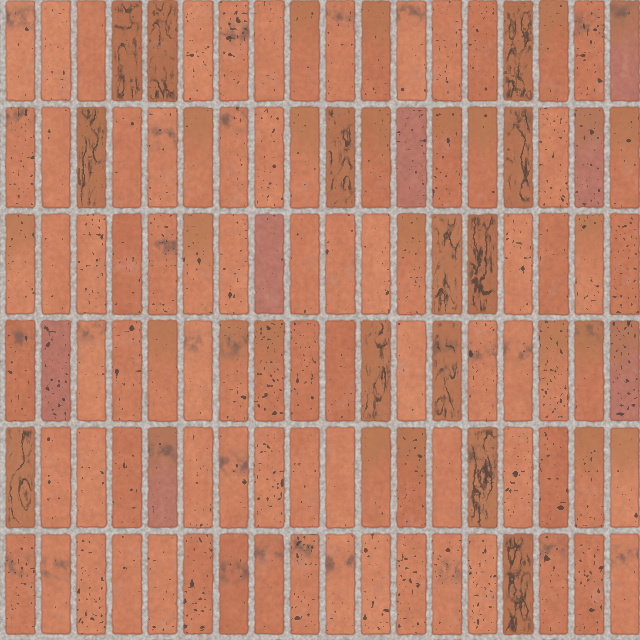
This texture is drawn by a Shadertoy shader. Its source:

```glsl
// Stack-bonded upright terracotta bricks with pits, smudges and scorch marks in pale sandy mortar.

const vec2 GRID = vec2(18.0, 6.0);            // bricks across and down
const vec2 SHIFT = vec2(0.074, 0.023);        // wall offset, in cells
const vec2 HALF_BRICK = vec2(0.0230, 0.0786); // in canvas units
const float CORNER = 0.0045;

const vec3 CLAY_DARK = vec3(0.73, 0.435, 0.325);
const vec3 CLAY_LIGHT = vec3(0.82, 0.535, 0.405);
const vec3 CLAY_MAUVE = vec3(0.70, 0.455, 0.41);
const vec3 CLAY_PINK = vec3(0.77, 0.54, 0.46);
const vec3 CLAY_OCHRE = vec3(0.68, 0.46, 0.32);
const vec3 RIM = vec3(0.66, 0.34, 0.25);
const vec3 SOOT = vec3(0.27, 0.235, 0.225);
const vec3 SMUDGE = vec3(0.46, 0.36, 0.33);
const vec3 MORTAR_DARK = vec3(0.60, 0.56, 0.53);
const vec3 MORTAR_LIGHT = vec3(0.82, 0.795, 0.775);

float hash(vec2 p) {
    vec3 q = fract(vec3(p.xyx) * 0.1031);
    q += dot(q, q.yzx + 33.33);
    return fract((q.x + q.y) * q.z);
}

float cornerSlope(vec2 corner, vec2 period, vec2 offset) {
    float angle = 6.28319 * hash(mod(corner, period));
    return dot(vec2(cos(angle), sin(angle)), offset);
}

// Gradient noise that wraps after freq cells, about -0.7 to 0.7
float noise(vec2 uv, vec2 freq) {
    vec2 p = uv * freq, i = floor(p), f = p - i;
    vec2 w = f * f * f * (f * (f * 6.0 - 15.0) + 10.0);
    vec2 e = vec2(1.0, 0.0);
    float low = mix(cornerSlope(i, freq, f), cornerSlope(i + e, freq, f - e), w.x);
    float high = mix(cornerSlope(i + e.yx, freq, f - e.yx), cornerSlope(i + 1.0, freq, f - 1.0), w.x);
    return mix(low, high, w.y);
}

float fbm(vec2 uv, vec2 freq) {
    float sum = 0.0, amp = 0.6;
    for (int k = 0; k < 4; k++) {
        sum += amp * noise(uv, freq);
        freq *= 2.0;
        amp *= 0.55;
    }
    return sum;
}

float roundedBox(vec2 p, vec2 halfSize, float radius) {
    vec2 q = abs(p) - halfSize + radius;
    return length(max(q, 0.0)) + min(max(q.x, q.y), 0.0) - radius;
}

// 1 for the given share of bricks, otherwise 0
float chosen(vec2 id, float seed, float share) {
    return step(hash(id + seed), share);
}

vec3 mortarColor(vec2 uv, float d) {
    float grain = fbm(uv, vec2(130.0)) + 0.5 * noise(uv, vec2(230.0));
    vec3 col = mix(MORTAR_DARK, MORTAR_LIGHT, clamp(0.62 + 0.75 * grain, 0.0, 1.0));
    return col * mix(0.86, 1.0, smoothstep(0.0, 0.0025, d));
}

vec3 brickColor(vec2 uv, vec2 id, vec2 p, float d) {
    float cloud = fbm(uv, vec2(22.0, 14.0));
    float patches = fbm(uv, vec2(48.0, 40.0));
    float grain = fbm(uv, vec2(120.0));
    float height = p.y / HALF_BRICK.y;

    // Fired clay: tone per brick, then soft blotches
    vec3 col = mix(CLAY_DARK, CLAY_LIGHT, clamp(0.2 + 0.75 * hash(id + 3.0) + 0.45 * cloud, 0.0, 1.0));
    col = mix(col, CLAY_MAUVE, 0.85 * chosen(id, 19.0, 0.06));
    col = mix(col, CLAY_PINK, 0.55 * smoothstep(0.12, 0.5, fbm(uv, vec2(26.0, 20.0))));
    col *= 1.0 + 0.10 * grain + 0.06 * patches;

    // Ochre staining and soft smoky bands in the upper part
    float ochre = chosen(id, 41.0, 0.22) * smoothstep(-0.3, 0.7, height + cloud);
    col = mix(col, CLAY_OCHRE, 0.6 * ochre);
    float bandAt = mix(0.25, 0.9, hash(id + 57.0));
    float band = exp(-pow((height - bandAt) / 0.2, 2.0)) * chosen(id, 73.0, 0.22);
    col = mix(col, SMUDGE, 0.85 * band * smoothstep(-0.2, 0.35, patches));

    // Dark pits, gathered in clusters
    float crowd = 0.16 * hash(id + 89.0) + 0.22 * cloud;
    float pit = smoothstep(0.0, 0.12, noise(uv, vec2(190.0, 165.0)) + crowd - 0.50);
    float chip = smoothstep(0.0, 0.08, noise(uv, vec2(85.0, 75.0)) + crowd - 0.56);
    col = mix(col, SOOT, max(0.65 * pit, 0.75 * chip));

    // Scorched bricks: wandering cracks and streaky soot
    float scorched = chosen(id, 107.0, 0.09);
    float crack = 1.0 - smoothstep(0.02, 0.10, abs(noise(uv, vec2(54.0, 24.0)) + 0.2 * grain));
    float streak = smoothstep(0.02, 0.45, fbm(uv, vec2(110.0, 36.0)) + 0.3 * cloud);
    float reach = smoothstep(0.0, 0.009, -d) * smoothstep(-0.35, 0.2, patches + cloud);
    col = mix(col, CLAY_OCHRE * 0.9, 0.45 * scorched);
    col = mix(col, SOOT, scorched * reach * max(0.75 * crack, 0.8 * streak));

    // Redder worn rim, strongest at the right and bottom
    float side = 0.35 + 0.4 * smoothstep(0.6, 1.0, max(p.x / HALF_BRICK.x, -height));
    return mix(col, RIM, side * smoothstep(-0.0032, -0.0004, d));
}

void mainImage(out vec4 fragColor, in vec2 fragCoord) {
    vec2 uv = fragCoord / iResolution.xy;
    vec2 cell = uv * GRID - SHIFT;
    vec2 id = mod(floor(cell), GRID);
    vec2 p = (fract(cell) - 0.5) / GRID;

    // Slightly uneven brick outline
    vec2 halfSize = HALF_BRICK + 0.0012 * (vec2(hash(id + 7.0), hash(id + 13.0)) - 0.5);
    float d = roundedBox(p, halfSize, CORNER);
    d += 0.0014 * noise(uv, vec2(40.0)) + 0.0012 * noise(uv, vec2(130.0));

    float edge = 0.8 / min(iResolution.x, iResolution.y);
    float cover = 1.0 - smoothstep(-edge, edge, d);
    fragColor = vec4(mix(mortarColor(uv, d), brickColor(uv, id, p, d), cover), 1.0);
}
```
